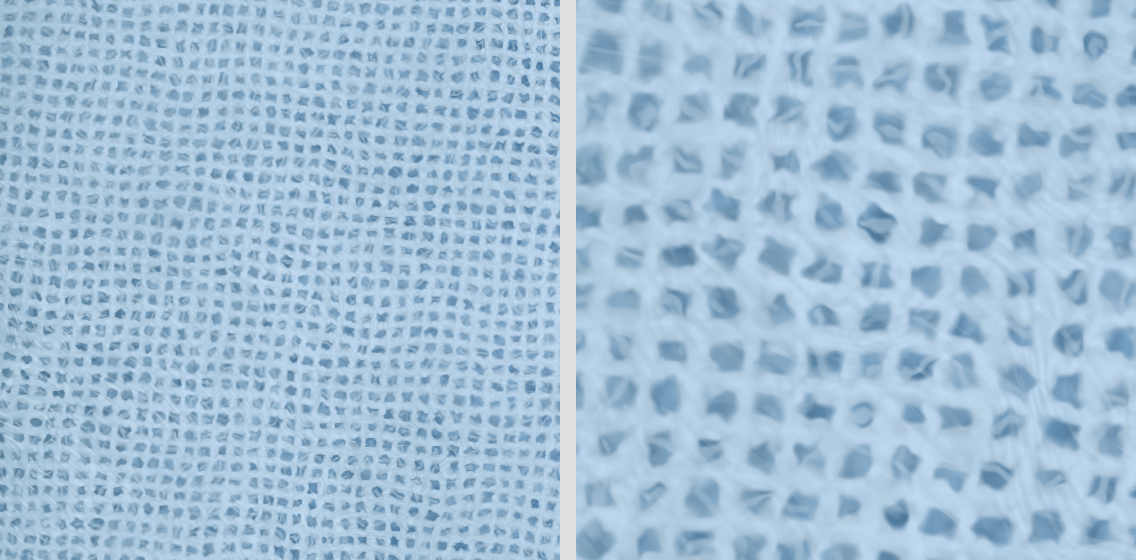
Left, the full canvas; right, a detail of the centre.
Write a WebGL 1 fragment shader that draws this texture.

```glsl
precision highp float;

uniform vec2 u_resolution;

const vec2 WEAVE_COUNT = vec2(33.5, 34.5);
const vec3 PALE_BLUE = vec3(0.725, 0.832, 0.922);
const vec3 GREY_BLUE = vec3(0.61, 0.735, 0.815);
const vec3 MID_BLUE = vec3(0.43, 0.60, 0.73);
const vec3 DEEP_BLUE = vec3(0.27, 0.44, 0.57);
const vec3 FIBRE_WHITE = vec3(0.79, 0.88, 0.94);

float hash(vec2 p) {
  p = fract(p * vec2(0.1031, 0.1137));
  p += dot(p, p.yx + 33.33);
  return fract((p.x + p.y) * p.x * 7.31);
}

vec2 hash2(vec2 p) {
  return vec2(hash(p + 17.0), hash(p + 71.0));
}

float noise(vec2 p) {
  vec2 i = floor(p);
  vec2 f = fract(p);
  f = f * f * (3.0 - 2.0 * f);
  float low = mix(hash(i), hash(i + vec2(1.0, 0.0)), f.x);
  float high = mix(hash(i + vec2(0.0, 1.0)), hash(i + 1.0), f.x);
  return mix(low, high, f.y);
}

float fbm(vec2 p) {
  float sum = 0.0;
  float gain = 0.5;
  for (int i = 0; i < 4; i++) {
    sum += gain * noise(p);
    p = p * 2.03 + 19.7;
    gain *= 0.5;
  }
  return sum / 0.9375;
}

vec2 rotate(vec2 p, float angle) {
  float c = cos(angle);
  float s = sin(angle);
  return vec2(c * p.x - s * p.y, s * p.x + c * p.y);
}

// Slightly tilted weave grid with wandering threads
vec2 weaveCoords(vec2 uv) {
  vec2 skewed = vec2(uv.x - 0.10 * uv.y, uv.y + 0.06 * uv.x);
  vec2 drift = vec2(noise(uv * 9.0 + 3.0), noise(uv * 9.0 + 47.0)) - 0.5;
  vec2 ragged = vec2(noise(uv * 125.0 + 5.0), noise(uv * 125.0 + 91.0)) - 0.5;
  return skewed * WEAVE_COUNT + 0.55 * drift + 0.24 * ragged;
}

// Coverage of the gap between threads, uneven in size, tilt and depth
float gapMask(vec2 weave, float softness) {
  vec2 cell = floor(weave);
  vec2 random = hash2(cell);
  vec2 shape = hash2(cell + 130.0);
  vec2 p = fract(weave) - 0.5 - 0.14 * (random - 0.5);
  p = rotate(p, 0.7 * (shape.x - 0.5));
  vec2 halfSize = mix(vec2(0.23, 0.20), vec2(0.34, 0.31), shape);
  vec2 q = p / halfSize;
  float radius = pow(dot(q * q, q * q), 0.25);
  float gap = 1.0 - smoothstep(1.0 - softness, 1.0 + softness, radius);
  return gap * mix(0.62, 1.0, hash(cell + 211.0));
}

// Stray yarn that crosses some gaps and leaves ring or split shapes
float strayYarn(vec2 weave) {
  vec2 cell = floor(weave);
  vec2 random = hash2(cell + 307.0);
  vec2 p = fract(weave) - 0.5 - 0.2 * (random - 0.5);
  p = rotate(p, 3.14159 * random.x);
  float reach = mix(0.10, 0.42, random.y);
  float d = length(vec2(max(abs(p.x) - reach, 0.0), p.y));
  float strand = 1.0 - smoothstep(0.03, 0.14, d);
  return strand * smoothstep(0.25, 0.7, hash(cell + 401.0));
}

// Short fuzz lying along the falling diagonal
float fuzz(vec2 uv, float seed) {
  vec2 p = rotate(uv, 0.72 + 0.5 * (noise(uv * 14.0 + seed) - 0.5));
  return noise(p * vec2(55.0, 210.0) + seed);
}

void main() {
  vec2 uv = gl_FragCoord.xy / u_resolution;
  vec2 weave = weaveCoords(uv);
  float blur = smoothstep(0.35, 0.75, fbm(uv * 3.0 + 8.0) + 0.15 * (uv.x - 0.5));
  float fibre = fuzz(uv, 11.0);
  float lint = smoothstep(0.66, 0.92, fuzz(uv * 0.85, 83.0));
  float grain = noise(uv * 240.0) - 0.5;

  // Cloth tone, cooler and brighter toward the right
  float cloud = fbm(uv * 4.0 + 31.0);
  float light = 0.42 + 0.36 * uv.x + 0.6 * (cloud - 0.5);
  light += (0.75 - 0.3 * blur) * (fibre - 0.5) + 0.22 * grain;
  light -= 0.25 * (1.0 - smoothstep(0.0, 0.12, uv.x));
  vec3 color = mix(GREY_BLUE, PALE_BLUE, clamp(light + 0.12, 0.0, 1.2));

  // Rounded threads: soft shade around each gap
  vec2 ridge = abs(fract(weave) - 0.5);
  float shade = 1.0 - smoothstep(0.20, 0.48, max(ridge.x, ridge.y));
  color *= 1.0 - 0.07 * shade;

  // Dark gaps, partly veiled by yarn
  float gap = gapMask(weave, mix(0.24, 0.42, blur));
  gap *= 1.0 - 0.65 * strayYarn(weave);
  gap *= mix(0.72, 1.0, smoothstep(0.15, 0.55, fibre));
  float depth = clamp(noise(uv * 95.0 + 61.0) * 1.3 - 0.25 * blur, 0.0, 1.0);
  vec3 gapColor = mix(MID_BLUE, DEEP_BLUE, depth);
  gapColor += vec3(-0.02, 0.0, 0.035) * (uv.x - 0.3);
  color = mix(color, gapColor, gap * mix(0.98, 0.84, blur));

  // Pale lint on top, strongest toward the lower left
  float worn = mix(0.6, 0.3, smoothstep(0.2, 1.3, uv.x + uv.y));
  color = mix(color, FIBRE_WHITE, lint * worn * (1.0 - 0.5 * blur));

  gl_FragColor = vec4(clamp(color, 0.0, 1.0), 1.0);
}
```
